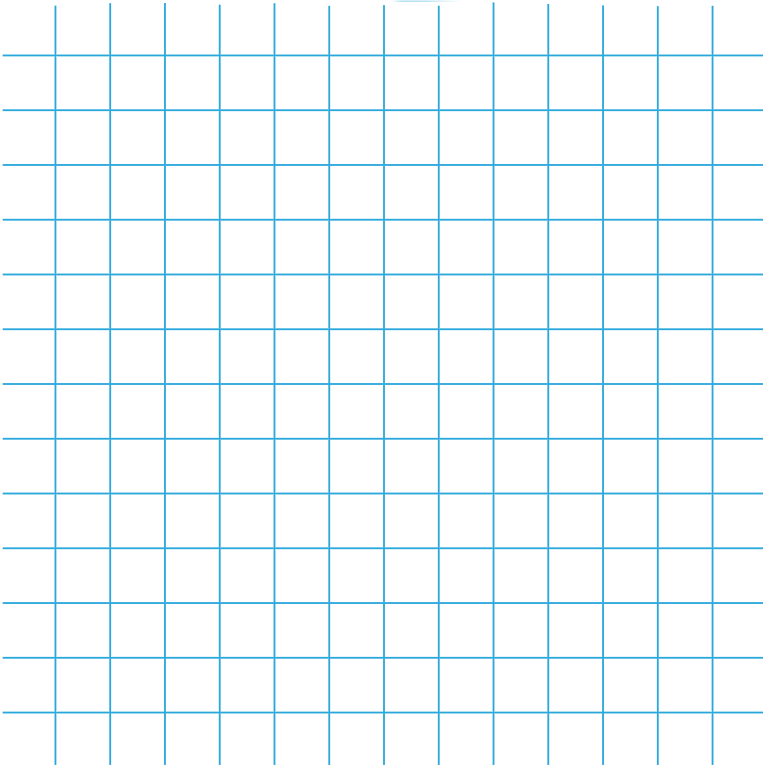
Give the GLSL for this pattern, as a WebGL 1 fragment shader.

```glsl
precision highp float;

uniform vec2 u_resolution;

float hash(float n) {
    n = fract(n * 0.1031 + 0.37);
    n *= n + 33.33;
    return fract(n * (n + n));
}

// Coverage of a band of the given half width, softened over one pixel
float band(float center, float halfWidth, float x, float pixel) {
    return clamp(0.5 + (halfWidth - abs(x - center)) / pixel, 0.0, 1.0);
}

// Thirteen parallel rules: spaced along "across", running from ends.x to ends.y
float rules(float across, float along, vec2 ends, float pixel) {
    float spacing = 0.0713;
    float index = clamp(floor((across - 0.5) / spacing + 0.5), -6.0, 6.0);
    float line = band(0.5 + index * spacing, 0.0012, across, pixel);
    return line * band(0.5 * (ends.x + ends.y), 0.5 * (ends.y - ends.x), along, pixel);
}

void main() {
    float pixel = 1.0 / min(u_resolution.x, u_resolution.y);
    vec2 uv = gl_FragCoord.xy / u_resolution;

    // Vertical rules stop at slightly uneven heights near the top
    float column = floor((uv.x - 0.5) / 0.0713 + 0.5);
    float top = 0.9975 - 0.006 * hash(column + 17.0);
    float vertical = rules(uv.x, uv.y, vec2(0.004, top), pixel);
    float horizontal = rules(uv.y, uv.x, vec2(0.0035, 0.9935), pixel);

    // Faint stray stroke on the top edge, fading to the right
    float stray = band(0.9985, 0.0007, uv.y, pixel)
        * smoothstep(0.508, 0.525, uv.x) * (1.0 - smoothstep(0.54, 0.61, uv.x));

    float ink = max(max(vertical, horizontal), 0.5 * stray);
    gl_FragColor = vec4(mix(vec3(1.0), vec3(0.17, 0.66, 0.86), ink), 1.0);
}
```
